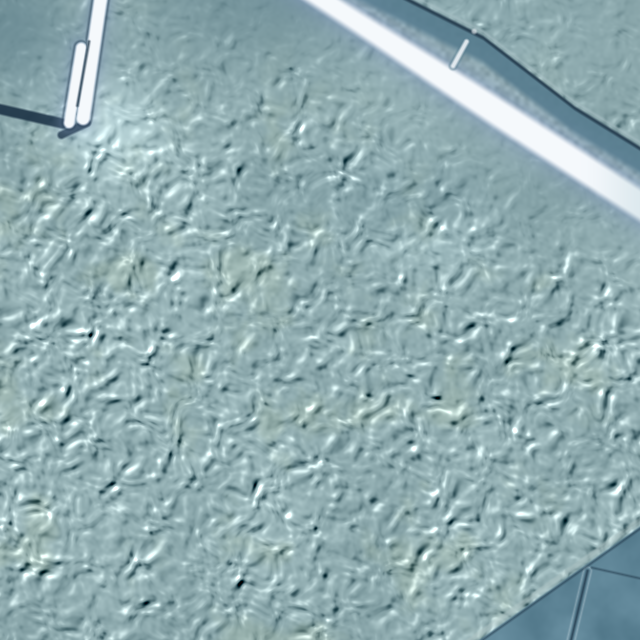
Write a WebGL 2 fragment shader that draws this texture.

```glsl
#version 300 es
precision highp float;
// Flecked teal carpet with a glowing floor strip, a chrome leg and a tiled corner.
uniform vec2 u_resolution;
out vec4 fragColor;

#define SOFT 0.0025
#define FLECK_SCALE 74.0
#define FLECK_GAIN 0.70
#define CARPET vec3(0.572, 0.683, 0.698)
#define SHADE vec3(0.39, 0.52, 0.56)
#define INK vec3(0.13, 0.22, 0.29)
#define TRENCH vec3(0.33, 0.48, 0.55)
#define TILE vec3(0.37, 0.52, 0.59)
#define GLOW vec3(0.96, 0.975, 0.99)
#define FRINGE vec3(0.50, 0.59, 0.74)

float hash(vec2 p) {
    vec3 q = fract(p.xyx * vec3(0.1031, 0.1030, 0.0973));
    q += dot(q, q.yzx + 33.33);
    return fract((q.x + q.y) * q.z);
}

float noise(vec2 p) {
    vec2 i = floor(p), f = fract(p);
    f = f * f * (3.0 - 2.0 * f);
    return mix(mix(hash(i), hash(i + vec2(1, 0)), f.x),
               mix(hash(i + vec2(0, 1)), hash(i + 1.0), f.x), f.y);
}

float fbm(vec2 p) {
    float sum = 0.0, amp = 0.5;
    for (int i = 0; i < 4; i++) {
        sum += amp * noise(p);
        p = mat2(1.6, 1.2, -1.2, 1.6) * p + 7.3;
        amp *= 0.5;
    }
    return sum;
}

// Pile height from two crossing stroke layers, both short and steep.
float pile(vec2 p) {
    vec2 warp = vec2(noise(p * 31.0), noise(p * 31.0 + 40.0)) - 0.5;
    vec2 q = p * FLECK_SCALE + warp * 1.6;
    float right = noise(mat2(0.95, 0.30, -0.55, 0.62) * q);
    float left = noise(mat2(0.80, -0.50, 0.75, 1.05) * q * 1.15 + 31.0);
    float fine = noise(mat2(0.8, 0.6, -0.6, 0.8) * q * 2.1 + 11.0);
    return 0.50 * right + 0.38 * left + 0.22 * fine;
}

float segment(vec2 p, vec2 a, vec2 b) {
    vec2 d = b - a;
    return length(p - a - d * clamp(dot(p - a, d) / dot(d, d), 0.0, 1.0));
}

float fill(float d) { return 1.0 - smoothstep(-SOFT, SOFT, d); }

float blob(vec2 p, vec2 c, vec2 r) {
    vec2 q = (p - c) / r;
    return exp(-dot(q, q));
}

// Emboss-lit pile with broad tonal patches.
vec3 carpet(vec2 p) {
    float calm = max(blob(p, vec2(0.46, 1.0), vec2(0.36, 0.16)),
                     smoothstep(0.20, 0.02, abs(p.y - 1.29 + 0.645 * p.x)));
    calm = max(calm, blob(p, vec2(0.95, 0.97), vec2(0.25, 0.20)));
    calm = max(calm, 0.8 * blob(p, vec2(0.05, 0.93), vec2(0.25, 0.16)));
    float relief = pile(p + vec2(-0.0032, 0.0036)) - pile(p + vec2(0.0032, -0.0036));
    float patches = fbm(p * 7.0);
    float clump = 0.45 + 1.1 * noise(p * 34.0 + 3.0);
    float gain = FLECK_GAIN * (1.0 - 0.78 * calm) * (0.45 + 1.1 * patches) * clump;
    float tone = relief * gain * (0.30 + 1.5 * abs(relief));
    tone += 0.12 * (patches - 0.47) + 0.06 * (1.0 - 0.5 * calm) * (noise(p * 150.0) - 0.5);
    vec3 c = CARPET + tone * vec3(1.05, 1.0, 0.96);
    c += vec3(0.03, 0.02, -0.01) * smoothstep(0.5, 0.75, fbm(p * 14.0 + 5.0)) * (1.0 - calm);
    c = mix(c, SHADE, 0.62 * blob(p, vec2(0.43, 1.02), vec2(0.22, 0.11)));
    c = mix(c, SHADE, 0.30 * blob(p, vec2(0.64, 0.70), vec2(0.22, 0.07)));
    c = mix(c, SHADE, 0.75 * blob(p, vec2(0.0, 0.96), vec2(0.12, 0.11)));
    c = mix(c, SHADE, 0.25 * blob(p, vec2(0.82, 1.0), vec2(0.14, 0.10)));
    c += 0.14 * blob(p, vec2(0.17, 0.80), vec2(0.09, 0.07));
    c += 0.06 * blob(p, vec2(0.68, 0.61), vec2(0.10, 0.04));
    return c;
}

// Recessed channel and luminous strip at upper right.
vec3 floorStrip(vec3 c, vec2 p) {
    float rim = p.x < 0.755 ? mix(1.0, 0.941, (p.x - 0.638) / 0.117)
              : p.x < 0.898 ? mix(0.941, 0.831, (p.x - 0.755) / 0.143)
              : mix(0.831, 0.768, (p.x - 0.898) / 0.102);
    float above = (p.y - rim) * 0.83;
    float strip = dot(p - vec2(0.505, 1.0), vec2(0.542, 0.840));
    float halfWidth = mix(0.017, 0.023, smoothstep(0.50, 0.80, p.x));
    float d = abs(strip) - halfWidth;
    vec3 ledge = vec3(0.57, 0.67, 0.69) + 0.14 * (noise(p * 130.0) - 0.5);
    c = mix(c, ledge, fill(above) * smoothstep(0.0, 0.02, strip));
    c = mix(c, TRENCH, 0.9 * fill(above) * smoothstep(-0.040, -0.026, above));
    c = mix(c, vec3(0.67, 0.76, 0.78), 0.5 * fill(abs(above - 0.008) - 0.002));
    c = mix(c, INK, 0.9 * fill(abs(above) - 0.0025));
    c = mix(c, FRINGE, 0.55 * exp(-max(d, 0.0) * 75.0));
    vec3 light = mix(GLOW, vec3(0.86, 0.91, 0.93), smoothstep(0.90, 1.02, p.x));
    c = mix(c, light, 1.0 - smoothstep(-0.008, 0.005, d));
    float peg = segment(p, vec2(0.729, 0.935), vec2(0.708, 0.897));
    c = mix(c, TRENCH, 0.5 * fill(peg - 0.007));
    c = mix(c, GLOW, 0.85 * fill(peg - 0.0035));
    return mix(c, GLOW, 0.6 * fill(length(p - vec2(0.741, 0.951)) - 0.004));
}

// Paired bright tubes, their foot and the dark crossbar at upper left.
vec3 chromeLeg(vec3 c, vec2 p) {
    float bar = segment(p, vec2(-0.02, 0.834), vec2(0.098, 0.807));
    float tubes = min(segment(p, vec2(0.160, 1.02), vec2(0.130, 0.815)) - 0.010,
                      segment(p, vec2(0.127, 0.925), vec2(0.108, 0.808)) - 0.008);
    float foot = segment(p, vec2(0.096, 0.789), vec2(0.136, 0.808));
    c = mix(c, INK, 0.95 * fill(bar - 0.008));
    c = mix(c, INK, 0.9 * fill(foot - 0.006));
    c = mix(c, FRINGE, 0.5 * exp(-max(tubes, 0.0) * 90.0));
    c = mix(c, INK, 0.5 * fill(abs(tubes - 0.003) - 0.0015));
    c = mix(c, GLOW, fill(tubes));
    float gap = segment(p, vec2(0.139, 0.935), vec2(0.121, 0.835));
    return mix(c, INK, 0.8 * fill(gap - 0.002));
}

// Blue tiles behind a pale carpet hem at lower right.
vec3 tiledCorner(vec3 c, vec2 p) {
    float d = dot(p - vec2(0.749, 0.0), vec2(-0.577, 0.817));
    vec3 tile = TILE + 0.14 * (fbm(p * 18.0) - 0.47);
    float seam = segment(p, vec2(0.918, 0.108), vec2(0.890, -0.01));
    tile = mix(tile, GLOW, 0.3 * fill(abs(seam - 0.006) - 0.001));
    tile = mix(tile, INK, 0.8 * fill(seam - 0.002));
    tile = mix(tile, INK, 0.6 * fill(segment(p, vec2(0.925, 0.113), vec2(1.01, 0.094)) - 0.0015));
    c = mix(c, vec3(0.70, 0.78, 0.78), 0.5 * fill(abs(d - 0.008) - 0.004));
    c = mix(c, tile, fill(d));
    return mix(c, INK, 0.6 * fill(abs(d + 0.003) - 0.0015));
}

void main() {
    vec2 p = gl_FragCoord.xy / u_resolution;
    vec3 c = tiledCorner(chromeLeg(floorStrip(carpet(p), p), p), p);
    fragColor = vec4(clamp(c, 0.0, 1.0), 1.0);
}
```
